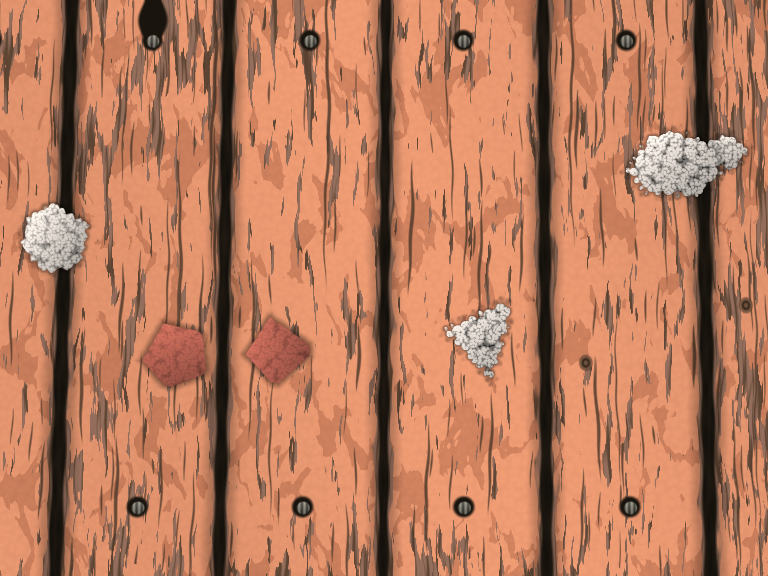
A Shadertoy shader for this texture:

```glsl
// Weathered orange deck boards with dark gaps, screws, and a few scattered stones.

const vec3 PAINT = vec3(0.89, 0.58, 0.43);
const vec3 OLD_PAINT = vec3(0.76, 0.47, 0.34);
const vec3 BARE_WOOD = vec3(0.58, 0.43, 0.36);
const vec3 DARK_WOOD = vec3(0.37, 0.27, 0.20);
const vec3 GAP = vec3(0.10, 0.08, 0.055);
const vec3 GREY_ROCK = vec3(0.83, 0.80, 0.77);
const vec3 RED_ROCK = vec3(0.69, 0.37, 0.31);
const float BOARD_WIDTH = 0.28;

vec2 hash2(vec2 p) {
    return fract(sin(vec2(dot(p, vec2(127.1, 311.7)), dot(p, vec2(269.5, 183.3)))) * 43758.5);
}

// Distance to the nearest cellular feature point.
float cell(vec2 p) {
    vec2 id = floor(p), f = fract(p);
    float nearest = 2.0;
    for (int y = -1; y <= 1; y++)
    for (int x = -1; x <= 1; x++) {
        vec2 o = vec2(x, y);
        vec2 d = o + hash2(id + o) - f;
        nearest = min(nearest, dot(d, d));
    }
    return sqrt(nearest);
}

float layers(vec2 p) {
    return 0.55 * cell(p) + 0.3 * cell(p * 2.3 + 7.0) + 0.15 * cell(p * 5.1 + 3.0);
}

float cover(float d, float blur) { return 1.0 - smoothstep(-blur, blur, d); }

// Tapered vertical cracks, at most one per grid cell.
float cracks(vec2 p, vec2 count, float width, float chance, float seed, float px) {
    vec2 g = p * count;
    g.y += hash2(vec2(floor(g.x), seed)).x * 5.0;
    vec2 id = floor(g) + seed, f = fract(g) - 0.5;
    vec2 place = hash2(id), size = hash2(id + 31.0);
    float x = (f.x - (place.x - 0.5) * 0.6) / count.x;
    float along = abs(f.y) / mix(0.15, 0.5, size.x);
    float taper = max(1.0 - along * along, 0.0);
    float halfWidth = width * taper * (0.4 + 0.6 * size.y);
    return cover(abs(x) - halfWidth, px) * min(taper * 4.0, 1.0) * step(place.y, chance);
}

// Faceted stone: jittered polygon clipped by an ellipse, with grainy shading.
vec3 stone(vec3 col, vec2 p, vec2 center, vec2 size, float turn, float sides, float rough, vec3 tint, float px) {
    vec2 q = p - center;
    if (length(q) > 0.14) return col;
    float c = cos(turn), s = sin(turn), unit = min(size.x, size.y);
    vec2 r = mat2(c, -s, s, c) * q / size;
    float d = length(r) - 1.0;
    for (float i = 0.0; i < sides; i++) {
        vec2 h = hash2(vec2(i, sides) + floor(center * 90.0));
        float a = 6.2832 * (i + 0.25 * h.x) / sides + 1.5708;
        d = max(d, dot(r, vec2(cos(a), sin(a))) - cos(3.1416 / sides) * (0.9 + 0.25 * h.y));
    }
    float lumps = cell(p * 75.0), grain = cell(p * 210.0);
    d = d * unit + rough * (lumps - 0.45) * 0.016;
    float light = 1.02 + 0.16 * r.y - 0.12 * r.x;
    light -= mix(0.15, 0.5, rough) * smoothstep(0.4, 0.9, lumps) + 0.3 * rough * smoothstep(0.4, 0.8, grain);
    light += 0.14 * (0.45 - grain);
    col *= 1.0 - 0.5 * cover(d - 0.004, 0.009);
    return mix(col, tint * light, cover(d, px));
}

void mainImage(out vec4 fragColor, in vec2 fragCoord) {
    float px = 1.0 / iResolution.y;
    vec2 p = fragCoord * px;

    // Boards fan out slightly from top to bottom.
    float across = 1.0 + (p.x - mix(0.0955, 0.125, p.y)) / mix(0.2847, 0.2726, p.y);
    float board = floor(across), local = across - board;
    vec2 w = vec2(across * BOARD_WIDTH, p.y);
    w.x += 0.003 * sin(p.y * 17.0 + board * 2.0) + 0.0012 * sin(p.y * 61.0 + across * 9.0);

    // Screw position: one near each end of a board.
    vec2 jitter = hash2(vec2(board, step(0.5, p.y))) - 0.5;
    vec2 screw = vec2((local - 0.51 - 0.06 * jitter.x) * BOARD_WIDTH, p.y - (p.y > 0.5 ? 0.93 : 0.12));

    // Each board has its own wear, stronger around screws.
    float[6] boardWear = float[6](0.2, 0.65, 0.45, 0.35, 0.4, 1.15);
    float wear = boardWear[int(clamp(board, 0.0, 5.0))];
    wear += 0.5 * exp(-dot(screw * vec2(22.0, 8.0), screw * vec2(22.0, 8.0)));
    if (board == 1.0) wear += 0.4 * smoothstep(0.65, 1.0, p.y);

    // Two coats of paint, the upper one peeling.
    vec2 warp = 0.012 * vec2(sin(p.y * 31.0 + 4.0 * across), sin(p.x * 43.0));
    float peel = smoothstep(0.53, 0.55, layers((w + warp) * vec2(17.0, 8.0)) + 0.04 * (wear - 0.4));
    vec3 col = mix(PAINT, OLD_PAINT, 0.85 * peel);
    col *= 1.02 + 0.05 * (0.45 - cell(p * 85.0)) - 0.03 * sin(p.x * 5.0 + 2.0 * p.y);

    // Exposed wood and cracks follow the grain.
    float grain = cell(w * vec2(150.0, 9.0));
    vec3 wood = mix(BARE_WOOD, DARK_WOOD, smoothstep(0.3, 0.75, grain));
    float bare = layers(w * vec2(48.0, 6.5)) + 0.15 * wear;
    col = mix(col, wood, smoothstep(0.64, 0.67, bare));
    float split = cracks(w, vec2(30.0, 3.0), 0.0032, 0.12 + 0.35 * wear, 3.0, px);
    split = max(split, cracks(w, vec2(55.0, 9.0), 0.002, 0.08 + 0.3 * wear, 17.0, px));
    split = max(split, cracks(w, vec2(14.0, 1.5), 0.004, 0.1 + 0.25 * wear, 41.0, px));
    col = mix(col, DARK_WOOD * 0.85, 0.85 * split);

    // Small knots on the right-hand boards.
    vec2 knot = vec2((local - 0.25) * BOARD_WIDTH, p.y - 0.37 - 0.1 * (board - 4.0));
    float ring = length(knot * vec2(1.0, 0.85));
    if (board > 3.0) col = mix(col, DARK_WOOD * (0.9 + 0.3 * sin(ring * 900.0)), cover(ring - 0.011, 0.003));

    // Recessed screws; one sits at the end of an open slot.
    float head = length(screw);
    float slot = max(abs(screw.x) - 0.02 + 0.006 * sin(p.y * 70.0), -screw.y);
    float hole = board == 1.0 && p.y > 0.5 ? min(head - 0.018, slot) : head - 0.018;
    col = mix(col, GAP, cover(hole, 0.002 + px));
    vec2 cap = screw + vec2(-0.001, 0.002);
    vec3 steel = vec3(0.47, 0.46, 0.42) * (0.85 + 20.0 * cap.y + 0.3 * sin(cap.x * 700.0));
    col = mix(col, steel, cover(length(cap) - 0.011, px));

    // Rounded, chipped edges and dark gaps.
    float gapIndex = floor(across + 0.5);
    float edge = abs(across - gapIndex) - 0.03 - 0.005 * abs(gapIndex - 3.0);
    edge = edge * BOARD_WIDTH + 0.0015 * sin(p.y * 47.0 + gapIndex);
    float chips = cell(vec2(across * 25.0, p.y * 14.0));
    col *= 1.0 - 0.22 * cover(edge - 0.016, 0.012);
    col = mix(col, wood * 0.85, cover(edge - 0.013 * chips, 0.002));
    col = mix(col, GAP * (0.7 + 0.6 * chips), cover(edge, 0.0015 + px));

    // Grey and red stones.
    col = stone(col, p, vec2(0.097, 0.587), vec2(0.058), 0.3, 6.0, 0.6, GREY_ROCK, px);
    col = stone(col, p, vec2(0.838, 0.413), vec2(0.070, 0.074), 0.1, 3.0, 1.0, GREY_ROCK, px);
    col = stone(col, p, vec2(1.258, 0.736), vec2(0.038, 0.031), 0.0, 6.0, 0.8, GREY_ROCK, px);
    col = stone(col, p, vec2(1.170, 0.712), vec2(0.083, 0.058), 0.15, 7.0, 0.9, GREY_ROCK, px);
    col = stone(col, p, vec2(0.304, 0.385), vec2(0.060, 0.056), -0.3, 5.0, 0.1, RED_ROCK, px);
    col = stone(col, p, vec2(0.481, 0.392), vec2(0.056, 0.058), 0.6, 4.0, 0.1, RED_ROCK, px);

    fragColor = vec4(clamp(col, 0.0, 1.0), 1.0);
}
```
